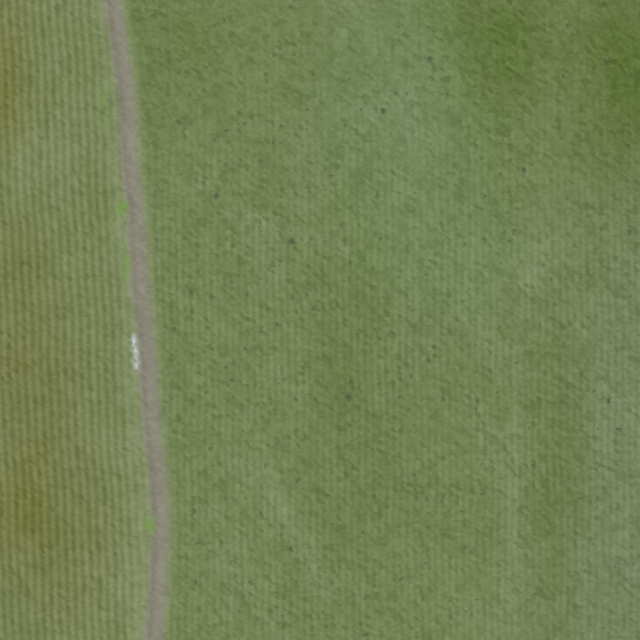
Reproduce this texture procedurally as a WebGL 2 fragment shader.

```glsl
#version 300 es
precision highp float;

uniform vec2 u_resolution;
out vec4 outColor;

const vec3 GRASS = vec3(0.450, 0.508, 0.332);
const vec3 LEFT_CROP = vec3(0.472, 0.512, 0.345);
const vec3 OLIVE = vec3(0.430, 0.425, 0.190);
const vec3 DEEP_GREEN = vec3(0.350, 0.425, 0.195);
const vec3 COOL_GREEN = vec3(0.450, 0.540, 0.385);
const vec3 PALE_GREEN = vec3(0.530, 0.580, 0.430);
const vec3 GREY_GREEN = vec3(0.465, 0.510, 0.375);
const vec3 VERGE = vec3(0.525, 0.580, 0.420);
const vec3 DIRT = vec3(0.550, 0.535, 0.480);
const vec3 WEED = vec3(0.440, 0.620, 0.270);
const vec3 SPECK = vec3(0.290, 0.320, 0.250);
const vec3 CHALK = vec3(0.760, 0.790, 0.820);

vec2 hash2(vec2 p) {
  vec3 q = fract(p.xyx * vec3(0.1031, 0.1030, 0.0973));
  q += dot(q, q.yzx + 33.33);
  return fract((q.xx + q.yz) * q.zy);
}

// Cellular tone about -1..1; a higher sharpness gives crisper cells
float cellTone(vec2 p, float sharpness) {
  vec2 cell = floor(p);
  float sum = 0.0, weight = 0.0001;
  for (int j = -1; j <= 1; j++)
    for (int i = -1; i <= 1; i++) {
      vec2 c = cell + vec2(i, j);
      vec2 h = hash2(c);
      vec2 d = p - c - h;
      float w = exp(-sharpness * dot(d, d));
      sum += w * (fract(h.x * 7.3 + h.y * 5.7) * 2.0 - 1.0);
      weight += w;
    }
  return sum / weight;
}

// Sparse soft dots, one candidate per cell
float scatter(vec2 p, float density, float radius) {
  vec2 cell = floor(p);
  vec2 h = hash2(cell + 17.0);
  vec2 k = hash2(cell + 71.0);
  float r = radius * (0.5 + 0.7 * k.y);
  float d = length(p - cell - 0.2 - 0.6 * h);
  return step(k.x, density) * (1.0 - smoothstep(0.0, r, d));
}

float blob(vec2 p, vec2 center, vec2 radius) {
  vec2 d = (p - center) / radius;
  return exp(-dot(d, d));
}

float streak(vec2 p, vec2 a, vec2 b, float width) {
  vec2 ab = b - a;
  float t = clamp(dot(p - a, ab) / dot(ab, ab), 0.0, 1.0);
  float d = length(p - a - ab * t) / width;
  return exp(-d * d);
}

float roadCenter(float y) {
  return 0.265 - 0.0815 * y - 0.15 * max(0.17 - y, 0.0)
       - 0.05 * max(y - 0.88, 0.0) + 0.0012 * sin(y * 31.0);
}

float rows(float x, float frequency, float wobble) {
  return sin(6.28318 * (x * frequency + wobble));
}

vec3 leftField(vec2 p, float broad) {
  float dry = 0.8 * blob(p, vec2(0.00, 0.86), vec2(0.05, 0.13))
            + 0.8 * blob(p, vec2(0.03, 0.59), vec2(0.05, 0.07))
            + 0.8 * blob(p, vec2(0.05, 0.41), vec2(0.06, 0.11))
            + 0.9 * blob(p, vec2(0.06, 0.18), vec2(0.08, 0.12));
  vec3 color = mix(LEFT_CROP, OLIVE, clamp(dry * (0.60 + 0.4 * broad), 0.0, 0.75));
  return mix(color, PALE_GREEN, 0.35 * blob(p, vec2(0.05, 0.75), vec2(0.08, 0.06)));
}

vec3 rightField(vec2 p, float broad) {
  vec3 color = mix(GRASS, GREY_GREEN, 0.85 * smoothstep(0.72, 0.98, p.x - 0.12 * p.y));
  color = mix(color, COOL_GREEN, 0.55 * blob(p, vec2(0.62, 0.83), vec2(0.13, 0.17)));
  color = mix(color, COOL_GREEN, 0.30 * blob(p, vec2(0.72, 0.60), vec2(0.16, 0.14)));
  float deep = 0.70 * blob(p, vec2(0.78, 0.95), vec2(0.08, 0.15))
             + 0.78 * blob(p, vec2(0.98, 0.89), vec2(0.09, 0.19))
             + 0.30 * blob(p, vec2(0.29, 0.94), vec2(0.10, 0.12))
             + 0.28 * blob(p, vec2(0.55, 0.40), vec2(0.05, 0.30))
             + 0.32 * blob(p, vec2(0.87, 0.25), vec2(0.04, 0.24));
  color = mix(color, DEEP_GREEN, clamp(deep * (1.0 + 0.3 * broad), 0.0, 0.9));
  float pale = 0.40 * blob(p, vec2(0.82, 0.58), vec2(0.05, 0.04))
             + 0.40 * streak(p, vec2(0.41, 0.27), vec2(0.51, 0.07), 0.014)
             + 0.30 * streak(p, vec2(0.36, 0.67), vec2(0.54, 0.61), 0.010)
             + 0.25 * streak(p, vec2(0.81, 0.50), vec2(0.80, 0.05), 0.007);
  return mix(color, PALE_GREEN, pale);
}

void main() {
  vec2 p = gl_FragCoord.xy / u_resolution;
  float offset = p.x - roadCenter(p.y);
  float rightSide = smoothstep(-0.004, 0.004, offset);
  float broad = cellTone(p * vec2(15.0, 9.0), 5.0);
  float patchy = cellTone(p * vec2(42.0, 30.0) + 9.0, 5.0);
  float grain = cellTone(p * vec2(105.0, 150.0) + vec2(0.0, p.x * 75.0), 8.0);
  float fine = cellTone(p * vec2(190.0, 220.0) + 40.0, 8.0);

  // Fields and planted rows
  vec3 color = mix(leftField(p, broad), rightField(p, broad), rightSide);
  float wobble = 0.09 * sin(p.y * 19.0 + p.x * 8.0) + 0.06 * sin(p.y * 47.0);
  float leftRows = rows(p.x + 0.045 * p.y, 80.0, wobble + 0.05 * grain);
  float rightRows = rows(p.x + 0.006 * p.y, 92.0, wobble + 0.08 * grain);
  float rowFade = mix(1.0, 0.3, smoothstep(0.55, 0.95, p.y)) * (0.8 + 0.5 * patchy);
  color += mix(0.028 * leftRows, 0.016 * rightRows * rowFade, rightSide);
  float dents = smoothstep(0.35, 0.95, -grain) * (0.6 + 0.4 * patchy);
  color += (0.022 * grain + 0.020 * fine - 0.030 * dents) * mix(0.8, 1.0, rightSide);
  color += vec3(0.012, 0.011, 0.014) * (patchy + broad) + 0.005;

  // Dark clumps with uneven outlines
  vec2 bent = p + 0.0022 * vec2(grain, fine);
  float clumps = 0.75 * scatter(bent * 14.0, 0.10, 0.11) + 0.50 * scatter(bent * 38.0 + 5.0, 0.16, 0.20);
  color = mix(color, SPECK, clumps * smoothstep(0.02, 0.05, offset));

  // Grassy verges, then the worn track
  float ragged = offset + 0.0022 * grain + 0.0018 * patchy;
  float verge = smoothstep(-0.056, -0.022, ragged) * (1.0 - smoothstep(0.016, 0.030, ragged));
  color = mix(color, VERGE + 0.020 * grain + 0.020 * fine, verge * (0.55 + 0.2 * patchy));
  float track = 1.0 - smoothstep(0.007, 0.021, abs(ragged));
  vec3 dirt = DIRT + 0.018 * grain + 0.014 * fine + 0.014 * patchy;
  dirt -= 0.035 * blob(vec2(offset, 0.0), vec2(-0.007, 0.0), vec2(0.005, 1.0));
  color = mix(color, dirt, 0.95 * track);

  // Bright weeds and a pale strip beside the track
  float weeds = blob(p, vec2(0.193, 0.675), vec2(0.008, 0.010))
              + blob(p, vec2(0.198, 0.590), vec2(0.006, 0.022))
              + blob(p, vec2(0.234, 0.178), vec2(0.008, 0.018))
              + 0.5 * blob(p, vec2(0.160, 0.830), vec2(0.006, 0.030));
  color = mix(color, WEED, clamp(weeds * (0.45 + 0.6 * grain), 0.0, 0.7));
  float strip = streak(bent, vec2(0.208, 0.475), vec2(0.214, 0.426), 0.0045);
  color = mix(color, CHALK, strip * (0.8 + 0.3 * fine));

  outColor = vec4(clamp(color, 0.0, 1.0), 1.0);
}
```
